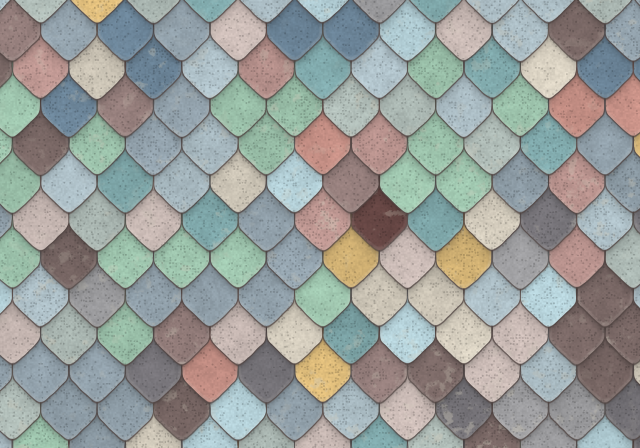
Write a WebGL 1 fragment shader that draws this pattern.

```glsl
precision highp float;

uniform vec2 u_resolution;

#define COLUMNS 11.34     // tiles across the canvas
#define ROW_PITCH 0.672   // row spacing, in tile widths
#define ROW_SHIFT 0.22
#define COLUMN_SHIFT 0.22
#define EDGE_SLOPE 1.03
#define TIP_ROUND 0.085
#define JOINT 0.013       // half gap between neighbours
#define SHADOW 0.30
#define MOTTLE 0.13
#define PITS 0.16
#define JOINT_COLOR vec3(0.33, 0.28, 0.27)

float hash(vec2 p) {
  vec3 q = fract(p.xyx * 0.1031);
  q += dot(q, q.yzx + 33.33);
  return fract((q.x + q.y) * q.z);
}

float noise(vec2 p) {
  vec2 i = floor(p), f = fract(p);
  f = f * f * (3.0 - 2.0 * f);
  return mix(mix(hash(i), hash(i + vec2(1.0, 0.0)), f.x),
             mix(hash(i + vec2(0.0, 1.0)), hash(i + 1.0), f.x), f.y);
}

float fbm(vec2 p) {
  float sum = 0.0, gain = 0.5;
  for (int i = 0; i < 4; i++) {
    sum += gain * noise(p);
    p = p * 2.1 + 17.3;
    gain *= 0.5;
  }
  return sum;
}

float blob(vec2 p, vec2 center, vec2 radius) {
  vec2 q = (p - center) / radius;
  return exp(-dot(q, q));
}

// Signed distance to a hanging tile: rounded V below, straight sides above
float tileDistance(vec2 q) {
  float side = abs(q.x) - 0.5 + JOINT;
  float lip = EDGE_SLOPE * (length(vec2(q.x, TIP_ROUND)) - TIP_ROUND) - q.y;
  lip /= length(vec2(EDGE_SLOPE, 1.0));
  float k = 0.06;
  float h = max(k - abs(side - lip), 0.0) / k;
  return max(side, lip) + h * h * k * 0.25;
}

// Glaze families
vec3 coolGlaze(float h) {
  if (h < 0.24) return vec3(0.68, 0.75, 0.78);
  if (h < 0.48) return vec3(0.57, 0.63, 0.67);
  if (h < 0.64) return vec3(0.70, 0.81, 0.84);
  if (h < 0.78) return vec3(0.68, 0.73, 0.71);
  if (h < 0.89) return vec3(0.50, 0.66, 0.67);
  return vec3(0.43, 0.53, 0.61);
}

vec3 warmGlaze(float h) {
  if (h < 0.24) return vec3(0.83, 0.80, 0.74);
  if (h < 0.50) return vec3(0.78, 0.72, 0.70);
  if (h < 0.68) return vec3(0.73, 0.58, 0.56);
  if (h < 0.78) return vec3(0.77, 0.56, 0.52);
  if (h < 0.87) return vec3(0.59, 0.50, 0.49);
  if (h < 0.95) return vec3(0.85, 0.72, 0.47);
  return vec3(0.42, 0.29, 0.28);
}

vec3 greyGlaze(float h) {
  if (h < 0.4) return vec3(0.61, 0.61, 0.62);
  return h < 0.7 ? vec3(0.46, 0.45, 0.47) : vec3(0.48, 0.41, 0.40);
}

// Loose colour zones over the roof
vec3 tileColor(vec2 id, vec2 place) {
  float warm = 0.08 + 0.80 * blob(place, vec2(0.53, 0.25), vec2(0.25, 0.20))
    + 0.7 * blob(place, vec2(0.93, 0.52), vec2(0.09))
    + 0.6 * blob(place, vec2(0.08, 0.67), vec2(0.12, 0.07));
  float grey = 0.12 + 0.6 * blob(place, vec2(0.93, 0.12), vec2(0.20, 0.25));
  float green = 0.10 + 0.45 * blob(place, vec2(0.36, 0.44), vec2(0.34, 0.12));
  float pick = hash(id + 71.7);
  vec3 color = coolGlaze(pick);
  if (hash(id + 53.1) < green) color = vec3(0.61, 0.76, 0.67);
  if (hash(id + 37.9) < grey) color = greyGlaze(pick);
  if (hash(id + 11.3) < warm) color = warmGlaze(pick);
  return color * (0.96 + 0.08 * hash(id + 5.7));
}

// Clouding, pale scuffs, pits and a worn rim
vec3 weather(vec3 color, vec2 q, vec2 id, float d, float px) {
  vec2 s = q + id * 7.31;
  float age = hash(id + 91.2);
  color *= 1.0 + MOTTLE * (fbm(s * 4.0) - 0.47) + 0.09 * (noise(s * 34.0) - 0.5);
  float scuff = smoothstep(0.58, 0.72, fbm(s * 5.0 + 40.0));
  color = mix(color, vec3(0.81, 0.79, 0.73), 0.4 * age * scuff);
  vec2 cell = floor(s * 20.0);
  vec2 offset = 0.25 + 0.5 * vec2(hash(cell + 3.1), hash(cell + 8.6));
  float reach = length(fract(s * 20.0) - offset);
  float pit = 1.0 - smoothstep(0.08, 0.24 + 20.0 * px, reach);
  pit *= step(hash(cell + 19.4), 0.10 + 0.25 * age);
  color *= 1.0 - PITS * pit;
  float rim = smoothstep(-0.06, -0.025, d) * (0.4 + 0.6 * noise(s * 12.0));
  return mix(color, vec3(0.84, 0.82, 0.79), 0.16 * rim);
}

void main() {
  float px = COLUMNS / u_resolution.x;
  vec2 p = gl_FragCoord.xy * px;
  float nearRow = floor(p.y / ROW_PITCH - ROW_SHIFT);
  vec3 color = JOINT_COLOR;

  // Paint from the lower row up, each one overlapping the last
  for (int k = -1; k <= 1; k++) {
    float row = nearRow + float(k);
    float shift = COLUMN_SHIFT + 0.5 * mod(row, 2.0);
    vec2 id = vec2(floor(p.x - shift + 0.5), row);
    vec2 tip = vec2(id.x + shift, (row + ROW_SHIFT) * ROW_PITCH);
    vec2 q = p - tip;
    vec2 seed = id + 20.0;
    float sag = 0.025 * (hash(seed + 61.0) - 0.5);
    float d = tileDistance(q + vec2(0.0, sag)) + 0.010 * (noise(p * 9.0) - 0.5);
    color *= 1.0 - SHADOW * exp(-16.0 * max(d, 0.0));
    color = mix(color, JOINT_COLOR, 0.75 * (1.0 - smoothstep(0.008, 0.034, d)));
    vec3 glaze = tileColor(seed, (tip + vec2(0.0, 0.55)) / COLUMNS);
    glaze = weather(glaze, q, seed, d, px);
    color = mix(color, glaze, 1.0 - smoothstep(-0.6 * px, 0.6 * px, d));
  }
  gl_FragColor = vec4(color, 1.0);
}
```
